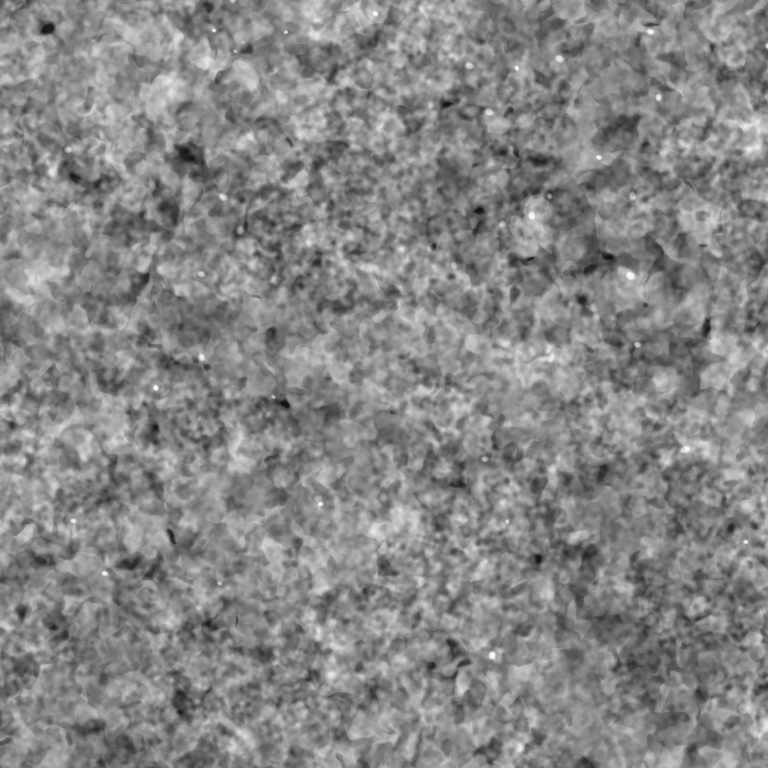
Write a Shadertoy shader that draws this texture.

```glsl
// Fine-grained grey granite with angular crystals, dark flecks and bright specks.

const float MEAN_GREY = 0.527;

float hash(vec2 cell, float seed) {
    vec3 q = fract(vec3(cell.xyx) * vec3(0.1031, 0.1030, 0.0973) + seed * 0.137);
    q += dot(q, q.yzx + 33.33);
    return fract((q.x + q.y) * q.z);
}

vec2 hash2(vec2 cell, float seed) {
    return vec2(hash(cell, seed), hash(cell, seed + 2.7));
}

mat2 rotation(float angle) {
    float c = cos(angle), s = sin(angle);
    return mat2(c, s, -s, c);
}

// Smooth value noise centred on zero
float noise(vec2 p, float seed) {
    vec2 cell = floor(p), f = fract(p);
    f = f * f * (3.0 - 2.0 * f);
    float low = mix(hash(cell, seed), hash(cell + vec2(1, 0), seed), f.x);
    float high = mix(hash(cell + vec2(0, 1), seed), hash(cell + vec2(1, 1), seed), f.x);
    return mix(low, high, f.y) - 0.5;
}

float clouds(vec2 p, float seed) {
    float sum = 0.0, weight = 0.6;
    for (int octave = 0; octave < 4; octave++) {
        sum += weight * noise(p, seed + float(octave));
        p = rotation(0.6) * p * 2.03;
        weight *= 0.55;
    }
    return sum;
}

// Soft-edged Voronoi crystals, each with its own tone centred on zero
float crystals(vec2 p, float sharpness, float seed) {
    vec2 base = floor(p);
    float tone = 0.0, total = 0.0;
    for (int y = -1; y <= 1; y++)
    for (int x = -1; x <= 1; x++) {
        vec2 cell = base + vec2(x, y);
        vec2 d = p - cell - hash2(cell, seed);
        d *= rotation(6.2832 * hash(cell, seed + 5.0));
        float w = exp(-sharpness * (abs(d.x) * 0.75 + abs(d.y) * 1.2));
        tone += w * (hash(cell, seed + 9.0) - 0.5);
        total += w;
    }
    return tone / total;
}

// Scattered soft ellipses; radius is in cell units
float flecks(vec2 p, float chance, vec2 radius, float seed) {
    vec2 base = floor(p);
    float cover = 0.0;
    for (int y = -1; y <= 1; y++)
    for (int x = -1; x <= 1; x++) {
        vec2 cell = base + vec2(x, y);
        vec2 d = p - cell - hash2(cell, seed);
        float turn = hash(cell, seed + 4.0);
        d *= rotation((turn - 0.5) * 1.2 + (turn > 0.7 ? 1.2 : 0.0));
        d /= radius * mix(0.6, 1.3, hash(cell, seed + 6.0));
        float present = step(hash(cell, seed + 8.0), chance);
        cover = max(cover, present * (1.0 - smoothstep(0.35, 1.25, length(d))));
    }
    return cover;
}

void mainImage(out vec4 fragColor, in vec2 fragCoord) {
    vec2 uv = fragCoord / iResolution.y;

    // Bent coordinates give the crystals ragged outlines
    vec2 ragged = uv + 0.014 * vec2(noise(uv * 48.0, 1.0), noise(uv * 48.0, 2.0));
    ragged += 0.007 * vec2(noise(uv * 105.0, 3.0), noise(uv * 105.0, 4.0));

    // Broad patches and crystals of three sizes
    float grey = MEAN_GREY + 0.15 * clouds(uv * vec2(5.0, 6.5), 10.0);
    grey += 0.13 * crystals(ragged * vec2(15.0, 18.0), 14.0, 20.0);
    grey += 0.20 * crystals(ragged * vec2(33.0, 36.0), 11.0, 30.0);
    grey += 0.21 * crystals(ragged * vec2(72.0, 66.0), 9.0, 40.0);

    // Fine grain, calmer inside some patches
    float activity = smoothstep(-0.25, 0.2, clouds(uv * 9.0, 50.0));
    float grain = 0.24 * noise(rotation(0.5) * uv * 115.0, 60.0)
                + 0.14 * noise(rotation(1.1) * uv * 175.0, 61.0);
    grey += grain * mix(0.6, 1.25, activity);

    // Slanted cleavage streaks in limited regions
    float streakArea = smoothstep(0.02, 0.22, clouds(uv * 4.0, 70.0));
    grey += 0.22 * streakArea * noise(rotation(0.3) * ragged * vec2(105.0, 28.0), 71.0);

    // Dark mineral flecks and tiny glints
    grey -= 0.17 * flecks(ragged * 15.0, 0.22, vec2(0.38, 0.16), 80.0);
    grey -= 0.22 * flecks(ragged * 26.0, 0.09, vec2(0.26, 0.17), 90.0);
    grey += 0.34 * flecks(uv * 28.0, 0.06, vec2(0.15, 0.12), 100.0);
    grey += 0.012;

    fragColor = vec4(vec3(clamp(grey, 0.08, 0.97)), 1.0);
}
```
